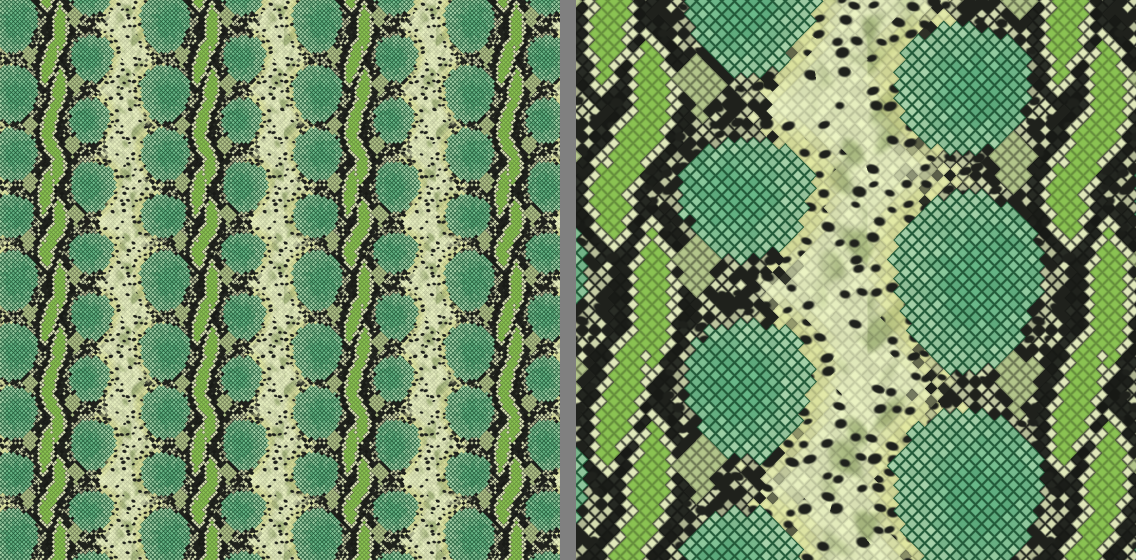
Left, the full canvas; right, a detail of the centre.
Write a WebGL 2 fragment shader that draws this pattern.

```glsl
#version 300 es
precision highp float;
// Snakeskin: jade scales flanking a zigzag green belt, with cream bands between columns.

uniform vec2 u_resolution;
out vec4 fragColor;

// Lengths are in column widths, y runs downward.
const float COLUMNS = 3.68;
const float ROWS = 2.17;
const float PERIOD = COLUMNS / ROWS;
const float BELT_OFFSET = 0.3656;
const vec2 BEAD_COUNT = vec2(36.0, 60.0);
const vec2 DOT_COUNT = vec2(26.0, 46.0);
const float BELT_WIDTH = 0.037;
const float RIM_WIDTH = 0.018;
const float OUTLINE_WIDTH = 0.050;
const float SCALE_SIZE = 0.97;
const float SCALE_TAPER = 0.16;

const vec3 INK = vec3(0.12, 0.13, 0.11);
const vec3 CREAM = vec3(0.88, 0.91, 0.73);
const vec3 YELLOW = vec3(0.82, 0.84, 0.52);
const vec3 OLIVE = vec3(0.52, 0.60, 0.36);
const vec3 NOTCH = vec3(0.70, 0.77, 0.54);
const vec3 LEAF = vec3(0.54, 0.76, 0.32);
const vec3 JADE_LIGHT = vec3(0.66, 0.83, 0.67);
const vec3 JADE_DEEP = vec3(0.41, 0.73, 0.54);
const vec3 JADE_SHADOW = vec3(0.13, 0.35, 0.22);

// Scales: centre x, centre y, half width, half height.
const vec4 SCALES[8] = vec4[8](
  vec4(-0.28, 0.15, 0.165, 0.20), vec4(-0.28, 0.62, 0.165, 0.195),
  vec4(-0.28, 1.02, 0.16, 0.175), vec4(-0.29, 1.425, 0.155, 0.145),
  vec4(0.24, 0.385, 0.14, 0.155), vec4(0.22, 0.795, 0.13, 0.15),
  vec4(0.245, 1.23, 0.145, 0.17), vec4(0.235, 1.66, 0.15, 0.135));

// Belt strokes: start and end points.
const vec4 STROKES[10] = vec4[10](
  vec4(0.03, 0.03, 0.03, 0.34), vec4(0.0, 0.24, -0.08, 0.56),
  vec4(0.035, 0.45, 0.01, 0.74), vec4(-0.01, 0.66, -0.07, 0.95),
  vec4(-0.09, 0.83, 0.03, 1.08), vec4(0.03, 0.99, 0.0, 1.21),
  vec4(-0.04, 1.10, -0.08, 1.41), vec4(0.02, 1.31, 0.04, 1.54),
  vec4(0.05, 1.42, -0.08, 1.68), vec4(-0.08, 1.58, -0.05, 1.76));

float hash(vec2 p) {
  return fract(sin(dot(p, vec2(12.99, 78.23))) * 4375.85);
}

float wrapY(float y) { return y - PERIOD * round(y / PERIOD); }

// Tapered strokes of the belt.
float beltDistance(vec2 p) {
  float nearest = 1.0;
  for (int i = 0; i < 10; i++) {
    vec2 a = STROKES[i].xy, b = STROKES[i].zw;
    vec2 mid = 0.5 * (a + b), halfSpan = 0.5 * (b - a);
    vec2 d = vec2(p.x - mid.x, wrapY(p.y - mid.y));
    float t = clamp(dot(d, halfSpan) / dot(halfSpan, halfSpan), -1.0, 1.0);
    nearest = min(nearest, length(d - halfSpan * t) - BELT_WIDTH * (1.0 - t * t));
  }
  return nearest;
}

// Distance to the scales (x), to the notches (y), radius (z) and outward side (w) in a scale.
vec4 scaleField(vec2 p) {
  vec4 field = vec4(1.0);
  for (int i = 0; i < 8; i++) {
    vec4 s = SCALES[i];
    vec2 d = vec2(p.x - s.x, wrapY(p.y - s.y));
    vec2 n = d / (s.zw * SCALE_SIZE);
    float outward = n.x * sign(s.x);
    n.x /= 1.0 - SCALE_TAPER * clamp(n.y, -1.0, 1.0);
    float radius = pow(pow(abs(n.x), 2.1) + pow(abs(n.y), 2.1), 1.0 / 2.1);
    float dist = (radius - 1.0) * min(s.z, s.w);
    if (dist < field.x) field.xzw = vec3(dist, radius, outward);
    vec2 k = vec2(d.x + sign(s.x) * 0.11, wrapY(d.y - s.w - 0.02));
    float wedge = abs(k.x) / 0.055 + abs(k.y + 0.4 * abs(k.x)) / 0.075;
    field.y = min(field.y, (wedge - 1.0) * 0.045);
  }
  return field;
}

// Cellular spots: distance to the nearest point and its random value.
vec2 spots(vec2 p) {
  vec2 g = p * DOT_COUNT / vec2(1.0, PERIOD), base = floor(g), best = vec2(9.0, 0.0);
  for (int i = 0; i < 9; i++) {
    vec2 cell = base + vec2(i % 3 - 1, i / 3 - 1), id = mod(cell, DOT_COUNT);
    vec2 d = g - cell - 0.2 - 0.6 * vec2(hash(id), hash(id + 41.0));
    float tilt = 2.0 * hash(id + 7.0) - 1.0;
    float dist = length(vec2(d.x + d.y * tilt, d.y * 1.2 - d.x * tilt * 0.4));
    if (dist < best.x) best = vec2(dist, hash(id + 83.0));
  }
  return best;
}

vec3 skin(vec2 p) {
  // Diamond bead lattice
  vec2 pitch = BEAD_COUNT / vec2(1.0, PERIOD), g = p * pitch;
  vec2 r = vec2(g.x + g.y, g.x - g.y), id = floor(r) + 0.5, f = abs(r - id);
  vec2 centre = vec2(id.x + id.y, id.x - id.y) * 0.5;
  float rnd = hash(mod(centre, BEAD_COUNT) * 2.0);
  float bead = smoothstep(0.5, 0.26, max(f.x, f.y));
  vec2 q = centre / pitch;
  q.x -= round(q.x);
  vec4 field = scaleField(q);
  float belt = beltDistance(q);

  // Cream band with olive clouds
  vec2 s = vec2(p.x - round(p.x), p.y);
  float wave = 6.2832 * s.y / PERIOD;
  float cloud = sin(wave * 3.0 + 2.0 * sin(s.x * 31.0)) + sin(wave * 8.0 + s.x * 25.0)
              + 0.7 * sin(wave * 17.0 - abs(s.x) * 58.0);
  float core = smoothstep(0.12, 0.02, abs(abs(s.x) - 0.48));
  vec3 band = mix(CREAM, OLIVE, 0.65 * core * smoothstep(0.1, 1.9, cloud));
  band = mix(band, YELLOW, 0.6 * smoothstep(0.07, 0.01, field.x));
  band *= 0.86 + 0.14 * bead + 0.10 * (rnd - 0.5);

  // Speckled net beside the belt
  float edge = (q.x < 0.0 ? -q.x / 0.36 : q.x / 0.30) + 0.4 * (rnd - 0.5);
  float lit = step(mix(0.52, 0.22, smoothstep(0.05, 0.015, field.x)), rnd);
  vec3 net = mix(INK, CREAM * (0.65 + 0.35 * rnd), bead * lit);
  if (belt < OUTLINE_WIDTH) net = INK * (0.75 + 0.7 * bead * rnd);
  vec3 color = mix(net, band, smoothstep(0.85, 1.05, edge));

  // Dark spots, denser around the scales
  vec2 spot = spots(p);
  float density = mix(0.36, 0.68, smoothstep(0.08, 0.02, field.x));
  float size = 0.24 + 0.16 * fract(spot.y * 17.0);
  color = mix(color, INK, step(spot.y, density) * smoothstep(size + 0.1, size - 0.1, spot.x));

  // Notches, scales and belt
  if (field.y < 0.008) color = INK;
  if (field.y < 0.0) color = NOTCH * (0.6 + 0.4 * bead);
  if (field.x < 0.012 * (rnd - 0.5)) {
    float sheen = smoothstep(0.2, 1.0, field.z + 0.35 * field.w + 0.3 * (rnd - 0.5));
    float shine = (0.8 + 0.2 * rnd) * smoothstep(0.08, 0.9, bead);
    color = mix(JADE_SHADOW, mix(JADE_DEEP, JADE_LIGHT, sheen), shine);
  }
  if (belt < RIM_WIDTH) color = mix(INK, CREAM, 0.2 + 0.8 * bead);
  if (belt < 0.0) color = LEAF * (0.72 + 0.28 * bead);
  return color;
}

void main() {
  vec3 sum = vec3(0.0);
  // Four samples per pixel smooth the bead edges
  for (int i = 0; i < 4; i++) {
    vec2 uv = (gl_FragCoord.xy + vec2(i % 2, i / 2) * 0.5 - 0.25) / u_resolution;
    sum += skin(vec2(uv.x, 1.0 - uv.y) * COLUMNS - vec2(BELT_OFFSET, 0.0));
  }
  fragColor = vec4(sum / 4.0, 1.0);
}
```
